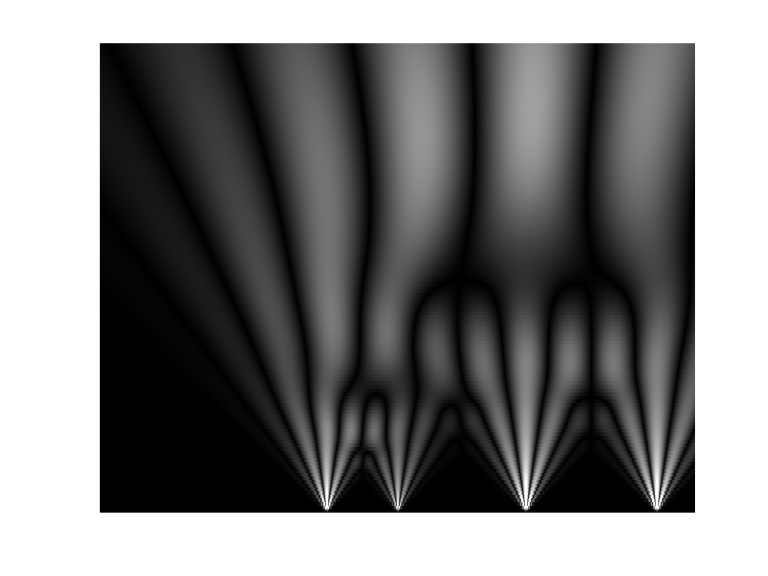
A Shadertoy shader for this background:

```glsl
#define PANEL_LOW vec2(0.130, 0.110)
#define PANEL_HIGH vec2(0.905, 0.925)
#define PANEL_ASPECT 1.266
#define SPIKE_X vec4(0.3815, 0.5008, 0.7160, 0.9360)
#define SPIKE_GAIN vec4(-0.85, 0.60, -1.0, 1.0)
#define FREQUENCY 10.4
#define FREQUENCY_RISE 0.7
#define ENVELOPE 0.034
#define BRIGHTNESS 0.265
#define SCALE_ROWS 128.0
#define PAPER vec3(1.0)

// Snap height to scale rows, with a narrow smooth step between them
float rowHeight(float y, float pixel) {
    float row = y * SCALE_ROWS;
    float blend = clamp(pixel * SCALE_ROWS, 0.02, 1.0);
    float stepUp = smoothstep(1.0 - blend, 1.0, fract(row));
    return (floor(row) + stepUp + 0.5) / SCALE_ROWS;
}

// Sum of signed wave packets that widen with height above each spike
float waveletSum(float x, float scale) {
    float frequency = FREQUENCY + FREQUENCY_RISE * scale * scale;
    vec4 phase = frequency * PANEL_ASPECT * (x - SPIKE_X) / scale;
    vec4 packet = cos(phase) * exp(-ENVELOPE * phase * phase);
    return dot(SPIKE_GAIN, packet);
}

// Antialiased coverage of the panel rectangle
float panelMask(vec2 uv) {
    vec2 halfSize = 0.5 * (PANEL_HIGH - PANEL_LOW);
    vec2 inside = halfSize - abs(uv - 0.5 * (PANEL_LOW + PANEL_HIGH));
    vec2 cover = clamp(inside * iResolution.xy + 0.5, 0.0, 1.0);
    return cover.x * cover.y;
}

void mainImage(out vec4 fragColor, in vec2 fragCoord) {
    vec2 uv = fragCoord / iResolution.xy;
    vec2 panelSize = PANEL_HIGH - PANEL_LOW;
    vec2 p = clamp((uv - PANEL_LOW) / panelSize, 0.0, 1.0);
    vec2 pixel = 1.0 / (iResolution.xy * panelSize);
    float scale = rowHeight(p.y, pixel.y);

    // Average across the pixel to tame the fine fringes near the floor
    float magnitude = 0.0;
    for (int i = 0; i < 4; i++) {
        float offset = (float(i) - 1.5) * 0.25 * pixel.x;
        magnitude += 0.25 * abs(waveletSum(p.x + offset, scale));
    }

    // Square-root scale normalisation, fading into the floor
    float light = BRIGHTNESS * magnitude / sqrt(scale);
    light = min(light, 1.0) * smoothstep(0.0, 0.012, p.y);

    fragColor = vec4(mix(PAPER, vec3(light), panelMask(uv)), 1.0);
}
```
